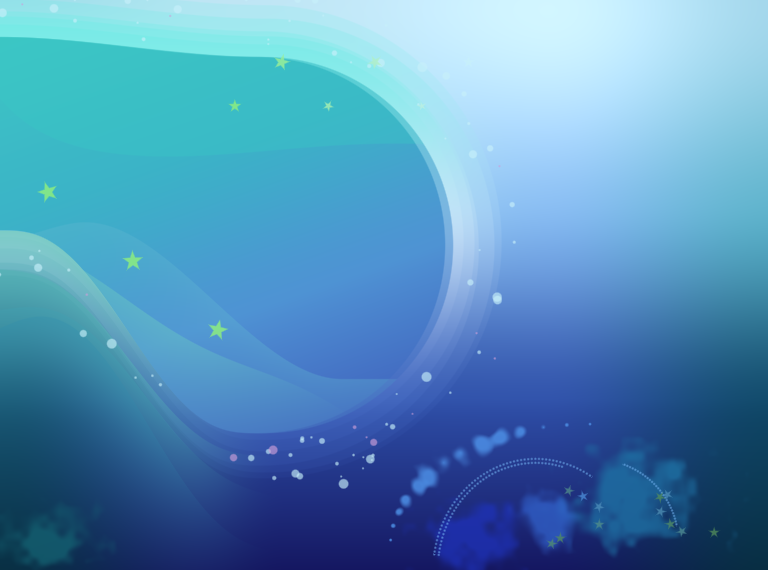
Write a Shadertoy shader that draws this background.

```glsl
// Dreamy blue backdrop: a teal lagoon framed by a glowing curved ribbon,
// with waves, bubbles, stars and clouds, built from colour ramps,
// distance functions, loops and value noise.
#define CENTER vec2(.465, .57)
#define RADIUS .33
#define TOP_RISE .035
#define WAVE_RISE .356
#define BANDS 5
#define BUBBLES 95
#define GREEN vec3(.55, .93, .5)
#define ICE vec3(.78, .94, .98)
#define PINK vec3(.8, .62, .85)
#define MIST vec3(.3, .56, .9)

float hash(float n) { return fract(sin(n * 127.1) * 43758.55); }

float noise(vec2 p) {
  vec2 i = floor(p), f = fract(p);
  f *= f * (3. - 2. * f);
  float n = i.x + i.y * 57.;
  return mix(mix(hash(n), hash(n + 1.), f.x),
             mix(hash(n + 57.), hash(n + 58.), f.x), f.y);
}

// Coverage of a shape from its signed distance
float fill(float d) { return clamp(.5 - d * iResolution.y / 1.4, 0., 1.); }

void lay(inout vec3 col, vec3 tint, float alpha) {
  col = mix(col, tint, clamp(alpha, 0., 1.));
}

// Four colours at heights 0, 0.3, 0.6 and 1
vec3 ramp(float y, vec3 a, vec3 b, vec3 c, vec3 d) {
  vec3 low = mix(a, b, clamp(y / .3, 0., 1.));
  low = mix(low, c, smoothstep(.25, .65, y));
  return mix(low, d, smoothstep(.55, 1., y));
}

// Lift of the top and bottom edges, t runs from centre to left side
vec2 leftLift(float t) {
  t = clamp(t, 0., 1.);
  float s = t * t * t * (t * (t * 6. - 15.) + 10.);
  return vec2(TOP_RISE * smoothstep(0., 1., t), WAVE_RISE * s);
}

// Half circle on the right, opening into two flowing edges on the left
float arch(vec2 p, vec2 c, float r) {
  vec2 q = p - c;
  if (q.x > 0.) return length(q) - r;
  vec2 lift = leftLift(-q.x / c.x);
  return max(q.y - lift.x, lift.y - q.y) - r;
}

vec2 archPoint(float s, float r) {
  float a = mix(2.97, -2.97, s), over = abs(a) - 1.5708;
  if (over < 0.) return CENTER + r * vec2(cos(a), sin(a));
  vec2 lift = leftLift(over * r / CENTER.x);
  return CENTER + vec2(-over * r, a > 0. ? r + lift.x : lift.y - r);
}

float star(vec2 q, float r, float turn) {
  float a = abs(mod(atan(q.x, q.y) + turn + .6283, 1.2566) - .6283);
  return fill(dot(length(q) * vec2(cos(a), sin(a)) - vec2(r, 0), vec2(.35, .936)));
}

float mist(vec2 p, vec2 c, vec2 size) {
  float n = .65 * noise(p * 28.) + .35 * noise(p * 65.);
  return smoothstep(0., .8, 1. - length((p - c) / size) + 1.3 * (n - .5));
}

// Dots repeated along an elliptic arc
float dottedArc(vec2 p, vec2 c, vec2 size, vec2 span) {
  vec2 q = (p - c) / size;
  float a = clamp(round(atan(q.y, q.x) / .035) * .035, span.x, span.y);
  return fill(length(p - c - size * vec2(cos(a), sin(a))) - .0018);
}

vec3 backdrop(vec2 p) {
  vec3 sky = ramp(p.y, vec3(.08, .09, .38), vec3(.18, .31, .66), vec3(.46, .67, .9), vec3(.74, .88, .95));
  vec3 teal = ramp(p.y, vec3(.03, .18, .26), vec3(.06, .28, .41), vec3(.34, .68, .78), vec3(.62, .82, .9));
  vec3 col = mix(sky, teal, smoothstep(.95, 1.36, p.x) + 1. - smoothstep(0., .38, p.x));
  vec2 q = p - vec2(.98, .9);
  return col + .09 * exp(-9. * dot(q, q));
}

void drawLagoon(inout vec3 col, vec2 p) {
  // Halo and translucent ribbon bands
  float d = arch(p, CENTER, RADIUS);
  vec3 ribbon = ramp(p.y, vec3(.13, .2, .55), vec3(.27, .42, .77), vec3(.82, .91, .98), vec3(.4, .92, .89));
  lay(col, vec3(.76, .95, .97), .8 * exp(-max(d, 0.) / .075) * smoothstep(.4, .9, p.y));
  for (int i = 0; i < BANDS; i++) {
    float k = float(i);
    vec2 c = CENTER + .006 * vec2(sin(k * 2.3), cos(k * 1.7));
    lay(col, ribbon, fill(arch(p, c, RADIUS + .085 - .017 * k)) * (.16 + .06 * k));
  }
  // Green swell at the lower left with fainter folds
  float depth = CENTER.y - RADIUS + leftLift(1. - p.x / CENTER.x).y - p.y;
  for (int i = 0; i < 4; i++) {
    float k = float(i), under = depth - .055 * k * (1. + .3 * sin(p.x * 9. + k));
    lay(col, mix(vec3(.4, .78, .72), vec3(.18, .55, .68), k / 3.),
      fill(-under) * exp(-max(under, 0.) / .1) * (.75 - .15 * k) * (1. - smoothstep(.12, .5, p.x)));
  }
  // Water with three veils
  vec3 water = ramp(p.y - .35 * p.x, vec3(.24, .36, .73), vec3(.31, .57, .83), vec3(.23, .7, .78), vec3(.24, .78, .77));
  float veil = .735 + .09 * exp(-12. * p.x) + .013 * sin(7. * p.x + 3.) - p.y;
  lay(water, vec3(.22, .78, .77), .38 * fill(veil));
  float hill = .58 - .275 * smoothstep(.15, .6, p.x) + .03 * smoothstep(0., .15, p.x) - p.y;
  lay(water, vec3(.38, .72, .82), .34 * fill(-hill) * exp(-max(hill, 0.) / .12));
  float slope = .594 - .54 * p.x + .012 * sin(p.x * 14.) - p.y;
  lay(water, vec3(.4, .76, .77), .55 * fill(-slope) * exp(-max(slope, 0.) / .13) * (1. - smoothstep(.25, .65, p.x)));
  lay(col, water, .6 * fill(d));
  lay(col, water, fill(arch(p, CENTER - vec2(.014, 0), RADIUS)));
}

void drawClouds(inout vec3 col, vec2 p) {
  lay(col, vec3(.12, .46, .66), .75 * mist(p, vec2(1.13, .13), vec2(.15, .1)));
  lay(col, vec3(.12, .2, .75), .7 * mist(p, vec2(.83, .05), vec2(.1, .08)));
  lay(col, vec3(.2, .4, .82), .7 * mist(p, vec2(.96, .09), vec2(.05, .06)));
  lay(col, vec3(.08, .4, .46), .7 * mist(p, vec2(.07, .05), vec2(.11, .07)));
  for (int i = 0; i < 14; i++) {
    float u = float(i) / 13., a = mix(3.1, 1.57, u), s = sin(3.14 * u);
    vec2 c = vec2(1.035, .044) + vec2(.35, .212) * vec2(cos(a), sin(a));
    lay(col, MIST, .85 * mist(p, c, vec2(.004 + .021 * s * s)));
  }
  float trail = dottedArc(p, vec2(.94, 0), vec2(.18, .195), vec2(1, 3))
    + dottedArc(p, vec2(.94, 0), vec2(.172, .188), vec2(1.3, 3))
    + dottedArc(p, vec2(1.04, .05), vec2(.15, .145), vec2(.2, 1.2));
  lay(col, vec3(.45, .7, .95), .6 * trail);
}

void drawSparkles(inout vec3 col, vec2 p) {
  for (int i = 1; i <= BUBBLES; i++) {
    float k = float(i), h = hash(k * 1.7);
    vec2 c = archPoint(hash(k), RADIUS + mix(.015, .12, hash(k + .37)));
    lay(col, hash(k + .71) > .72 ? PINK : ICE, .65 * fill(length(p - c) - mix(.0015, .0088, h * h)));
  }
  // Strings of large stars, and small ones near the clouds
  for (int i = 0; i < 12; i++) {
    float k = float(i), odd = mod(k, 2.);
    vec2 c = vec2(mix(.92, 1.27, hash(k + 20.)), mix(.04, .19, hash(k + 20.5)));
    lay(col, mix(GREEN * .6, MIST, hash(k + 20.2)), .75 * star(p - c, .009, k));
    c = vec2(.412 + .082 * k, .814 + .077 * odd);
    if (i < 6) lay(col, mix(GREEN, ICE, k / 5.), .85 * star(p - c, .011 + .004 * odd - .001 * k, k));
    c = vec2(.084 + .149 * k, .663 - .121 * k);
    if (i < 3) lay(col, GREEN, .85 * star(p - c, .018, .3 + k));
  }
}

void mainImage(out vec4 fragColor, in vec2 fragCoord) {
  vec2 p = fragCoord / iResolution.y;
  vec3 col = backdrop(p);
  drawLagoon(col, p);
  drawClouds(col, p);
  drawSparkles(col, p);
  fragColor = vec4(clamp(col, 0., 1.), 1);
}
```
